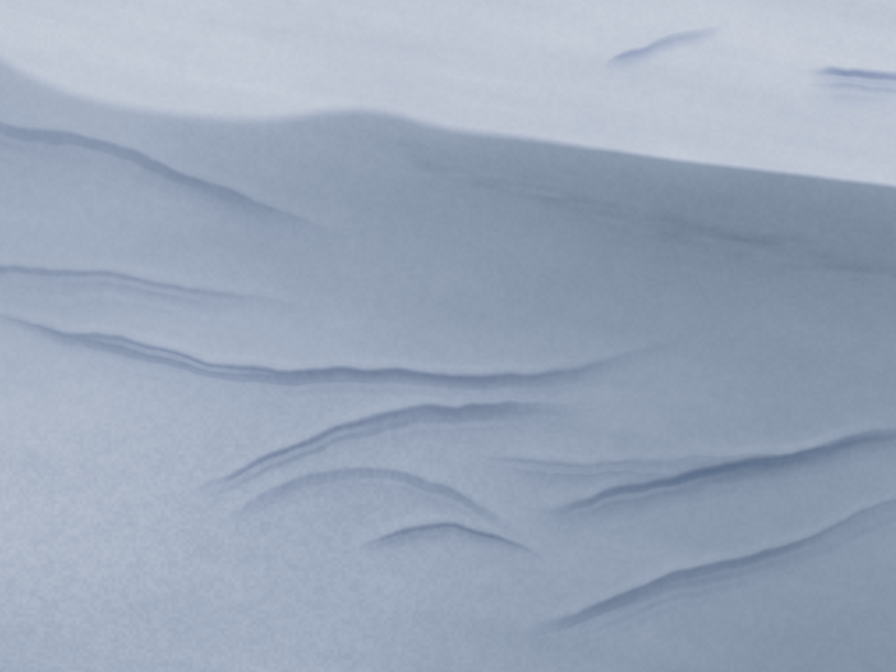
A Shadertoy shader for this texture:

```glsl
// Wind-carved snow: a sunlit plateau above a curved crest, a blue shaded slope below.
// Each ledge is a warped arc with a crisp top edge and layered shade that fades downward;
// one brightness value gathers light, ledges and grain, then becomes a colour.

const vec3 SHADE_SNOW = vec3(0.465, 0.525, 0.597);
const vec3 LIT_SNOW = vec3(0.755, 0.785, 0.835);
const vec3 MID_TINT = vec3(0.0, 0.015, 0.075);
const vec3 LEDGE_TINT = vec3(-0.01, -0.01, 0.035);
const float GRAIN_SCALE = 190.0;
const float GRAIN_AMOUNT = 0.085;
const float WARP_AMOUNT = 0.028;
const float EDGE_SOFTNESS = 0.004;

// Ledge ends: start x, start y, end x, end y
const int LEDGES = 11;
const vec4 SPAN[LEDGES] = vec4[LEDGES](
    vec4(-0.10, 0.57, 1.06, 0.50), vec4(0.26, 0.27, 0.91, 0.41),
    vec4(0.31, 0.23, 0.83, 0.17), vec4(0.52, 0.19, 0.83, 0.17),
    vec4(0.77, 0.24, 1.42, 0.37), vec4(0.68, 0.33, 1.45, 0.37),
    vec4(0.75, 0.06, 1.48, 0.29), vec4(-0.15, 0.62, 0.50, 0.54),
    vec4(-0.15, 0.85, 0.55, 0.64), vec4(0.89, 0.90, 1.09, 0.955),
    vec4(1.19, 0.89, 1.50, 0.87));

// Ledge form: bulge, depth of the shade, strength
const vec3 FORM[LEDGES] = vec3[LEDGES](
    vec3(-0.085, 0.022, 0.52), vec3(0.045, 0.026, 0.48),
    vec3(0.100, 0.022, 0.26), vec3(0.040, 0.022, 0.52),
    vec3(0.015, 0.024, 0.42), vec3(-0.025, 0.022, 0.32),
    vec3(0.010, 0.034, 0.40), vec3(0.010, 0.030, 0.30),
    vec3(0.030, 0.040, 0.30), vec3(0.012, 0.012, 0.65),
    vec3(0.005, 0.024, 0.75));

float hash(vec2 p) {
    vec3 q = fract(vec3(p.xyx) * 0.1031);
    q += dot(q, q.yzx + 33.33);
    return fract((q.x + q.y) * q.z);
}

float noise(vec2 p) {
    vec2 i = floor(p), f = fract(p);
    f = f * f * (3.0 - 2.0 * f);
    return mix(mix(hash(i), hash(i + vec2(1, 0)), f.x),
               mix(hash(i + vec2(0, 1)), hash(i + vec2(1, 1)), f.x), f.y);
}

float fbm(vec2 p) {
    float sum = 0.0, gain = 0.5;
    for (int i = 0; i < 4; i++) {
        sum += gain * noise(p);
        p = p * 2.03 + 17.7;
        gain *= 0.5;
    }
    return sum / 0.9375;
}

float crestHeight(float x) {
    float bump = (x - 0.53) / 0.09;
    return 0.822 + 0.10 * exp(-x / 0.16) + 0.020 * exp(-bump * bump)
         - 0.135 * max(x - 0.6, 0.0) + 0.006 * (noise(vec2(x * 9.0, 3.0)) - 0.5);
}

// x: shade under the ledge, y: light caught along its rim
vec2 ledge(vec2 p, vec4 span, vec3 form, float seed) {
    float t = (p.x - span.x) / (span.z - span.x);
    if (t <= 0.0 || t >= 1.0) return vec2(0);
    float top = mix(span.y, span.w, t) + 4.0 * form.x * t * (1.0 - t);
    float below = top - p.y;
    float taper = smoothstep(0.0, 0.22, t) * smoothstep(1.0, 0.68, t);
    float depth = form.y * (0.55 + 0.9 * noise(vec2(p.x * 5.0, seed)));
    float layers = noise(vec2(p.x * 4.0 + seed, below * 115.0 + seed));
    float shade = smoothstep(-EDGE_SOFTNESS, EDGE_SOFTNESS * 1.5, below)
                * exp(-pow(max(below, 0.0) / depth, 1.5))
                * mix(0.5, 1.15, smoothstep(0.2, 0.75, layers));
    float rim = exp(-abs(below + 0.010) / 0.009);
    return vec2(shade, rim) * taper * form.z;
}

void mainImage(out vec4 fragColor, in vec2 fragCoord) {
    vec2 p = fragCoord / iResolution.y;
    float below = crestHeight(p.x) - p.y;
    float slope = smoothstep(-0.003, mix(0.022, 0.008, smoothstep(0.5, 1.0, p.x)), below);

    // Broad light on the plateau and the slope
    float drift = fbm(p * vec2(2.2, 4.0)) - 0.5;
    float streaks = fbm(vec2(p.x * 3.0, p.y * 24.0 + p.x * 5.0)) - 0.5;
    float plateau = 1.0 + 0.12 * drift + 0.22 * streaks;
    float hollow = mix(0.50, 0.06, smoothstep(0.1, 1.2, p.x))
                 + 0.19 * smoothstep(0.60, 0.36, p.y)
                 - 0.06 * smoothstep(0.20, 0.0, p.y)
                 + 0.22 * exp(-max(below, 0.0) / 0.035);
    hollow += 0.26 * drift + 0.10 * streaks;
    float light = mix(plateau, hollow, slope);

    // Thin old layers showing beneath the crest
    float band = (below - 0.065 - 0.085 * max(p.x - 0.55, 0.0)) / 0.022;
    float oldLayer = exp(-band * band) * smoothstep(0.53, 0.65, p.x);
    light -= oldLayer * 0.16 * noise(vec2(p.x * 22.0, below * 120.0));

    // Carved ledges
    vec2 warp = vec2(fbm(p * 5.0 + 4.0), fbm(p * vec2(6.0, 4.0) + 31.0)) - 0.5;
    vec2 q = p + warp * WARP_AMOUNT * vec2(1.0, 1.6);
    vec2 carved = vec2(0);
    for (int i = 0; i < LEDGES; i++)
        carved += ledge(q, SPAN[i], FORM[i], float(i) * 7.3);
    carved = min(carved, vec2(0.8, 0.6));
    light += 0.22 * carved.y * slope - carved.x;

    // Powder grain, coarser where the slope is crusted
    float crust = smoothstep(0.55, 0.2, p.y) * smoothstep(1.1, 0.2, p.x);
    float grain = noise(p * GRAIN_SCALE) + 0.6 * noise(p * GRAIN_SCALE * 0.43) - 0.8;
    light += grain * GRAIN_AMOUNT * (0.7 + 0.9 * crust);

    float mid = clamp(light, 0.0, 1.0);
    vec3 color = mix(SHADE_SNOW, LIT_SNOW, clamp(light, -0.4, 1.15))
               + MID_TINT * mid * (1.0 - mid) + LEDGE_TINT * carved.x;
    fragColor = vec4(clamp(color, 0.0, 1.0), 1.0);
}
```
